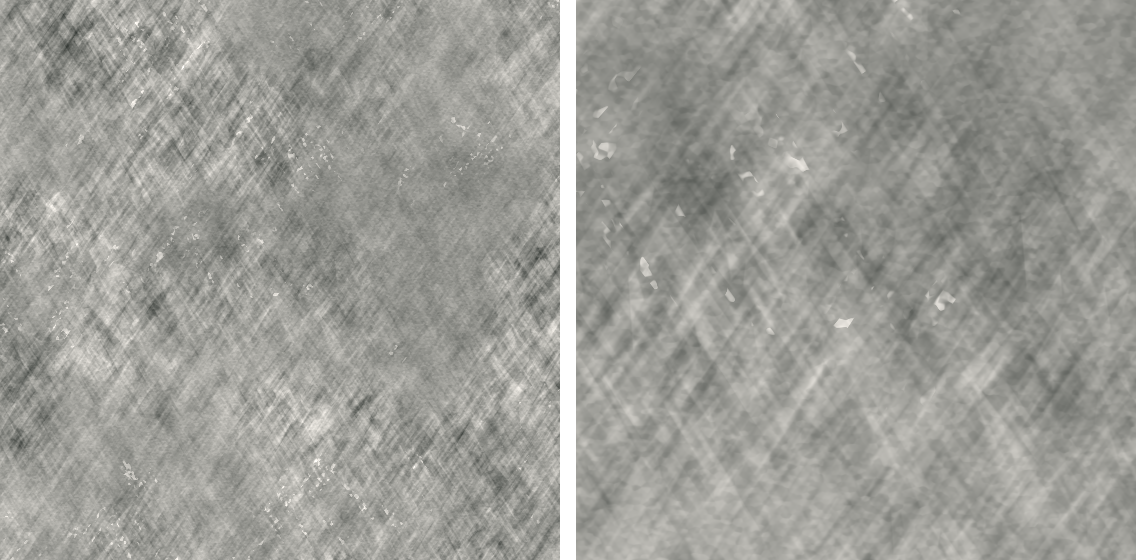
Left: the whole. Right: its middle third, enlarged.
A Shadertoy shader for this texture:

```glsl
const float RISING = 0.93;    // stroke directions in radians
const float FALLING = -0.98;
const int SHARD_LAYERS = 10;

vec4 hash4(vec2 id, float seed) {
    vec4 h = fract((id + seed * 17.3).xyxy * vec4(0.1031, 0.1030, 0.0973, 0.1099));
    h += dot(h, h.wzxy + 33.33);
    return fract((h.xxyz + h.yzzw) * h.zywx);
}

// Coordinates with x along the stroke direction, y across it
vec2 alongStroke(vec2 p, float angle) {
    vec2 dir = vec2(cos(angle), sin(angle));
    return vec2(dot(p, dir), dot(p, vec2(-dir.y, dir.x)));
}

// Smooth cellular noise: scattered tones blended by distance, about -0.5 to 0.5
float softCells(vec2 p, float seed) {
    vec2 cell = floor(p);
    float tone = 0.0, total = 0.0;
    for (int j = -1; j <= 1; j++)
    for (int i = -1; i <= 1; i++) {
        vec2 id = cell + vec2(i, j);
        vec4 rnd = hash4(id, seed);
        vec2 d = p - id - rnd.xy;
        float weight = exp(-5.0 * dot(d, d));
        tone += weight * (rnd.z - 0.5);
        total += weight;
    }
    return tone / (total + 0.0001);
}

// Scattered slanted, tapered flakes, each fading toward one side
float shards(vec2 p, float angle, vec2 size, float seed) {
    vec2 q = alongStroke(p, angle) / size;
    vec2 cell = floor(q);
    vec2 edge = 0.0013 / size;
    float tone = 0.0;
    for (int j = -1; j <= 1; j++)
    for (int i = -1; i <= 1; i++) {
        vec2 id = cell + vec2(i, j);
        vec4 place = hash4(id, seed);
        vec4 form = hash4(id, seed + 5.7);
        vec2 d = q - id - 0.5 - 0.8 * (place.xy - 0.5);
        d.x += d.y * (place.z - 0.5) * 0.8;
        vec2 halfSize = mix(vec2(0.25, 0.1), vec2(0.85, 0.45), form.xy);
        float along = clamp(d.x / halfSize.x, -1.0, 1.0);
        halfSize.y *= 1.0 + (form.z - 0.5) * along;
        vec2 inside = 1.0 - smoothstep(halfSize - edge, halfSize + edge, abs(d));
        float fade = clamp(0.5 + 0.5 * dot(d / halfSize, form.zw * 2.0 - 1.0), 0.0, 1.0);
        tone += inside.x * inside.y * fade * (place.w - 0.5);
    }
    return tone;
}

float clouds(vec2 p) {
    return 0.085 * softCells(p * 5.0, 1.0)
         + 0.10 * softCells(alongStroke(p, RISING) * vec2(9.0, 14.0), 2.0)
         + 0.08 * softCells(alongStroke(p, FALLING) * vec2(22.0, 32.0), 3.0);
}

float shardStack(vec2 p) {
    float tone = 0.0;
    float strokeLength = 0.15;
    for (int i = 0; i < SHARD_LAYERS; i++) {
        float k = float(i);
        float angle = (i % 3 == 1 ? FALLING : RISING) + 0.13 * sin(k * 2.4);
        float slimness = 0.34 + 0.12 * sin(k * 1.7);
        tone += shards(p, angle, strokeLength * vec2(1.0, slimness), k + 11.0);
        strokeLength *= 0.83;
    }
    return tone;
}

// Fine dry-brush lines in one direction
float hatch(vec2 p, float angle, float seed) {
    return softCells(alongStroke(p, angle) / vec2(0.032, 0.0036), seed);
}

// Rare bright specks strung along thin strokes
float sparkles(vec2 p, float angle, float seed) {
    float patches = smoothstep(0.18, 0.32, softCells(p * 10.0, seed));
    float lines = smoothstep(0.2, 0.34, softCells(alongStroke(p, angle) / vec2(0.06, 0.006), seed + 1.0));
    float specks = smoothstep(0.12, 0.32, softCells(p * 210.0, seed + 2.0));
    return patches * lines * specks;
}

void mainImage(out vec4 fragColor, in vec2 fragCoord) {
    vec2 p = fragCoord / iResolution.y + 3.0;

    // Broad tone and overlapping flakes
    float roughness = 1.0 + 1.3 * softCells(p * 7.0, 31.0);
    float tone = 0.62 + clouds(p) + 0.125 * roughness * shardStack(p);

    // Dry-brush lines and paper grain
    tone += 0.075 * roughness * (hatch(p, RISING, 41.0) + hatch(p, FALLING, 42.0));
    tone += 0.085 * softCells(p * vec2(250.0, 380.0), 43.0);

    // Bright specks
    tone += 0.2 * (sparkles(p, RISING, 51.0) + sparkles(p, FALLING, 61.0));

    // Warm grey ramp
    vec3 shadow = vec3(0.505, 0.51, 0.49);
    vec3 light = vec3(0.76, 0.753, 0.73);
    vec3 color = mix(shadow, light, (tone - 0.505) / 0.25);
    fragColor = vec4(clamp(color, 0.0, 1.0), 1.0);
}
```
